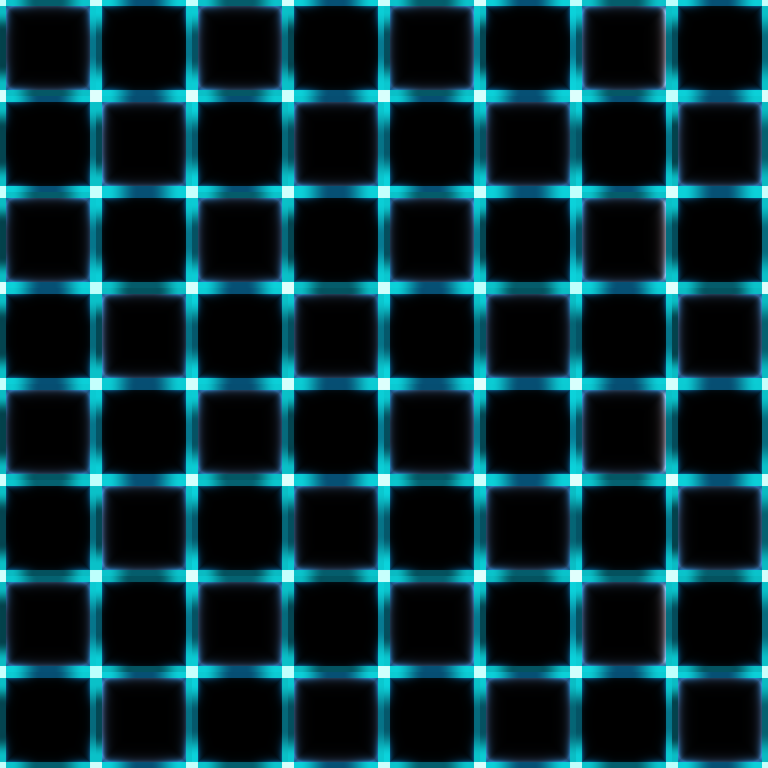
Write a Shadertoy shader that draws this pattern.

```glsl
// A glowing lattice: two-tone bars that brighten toward square white nodes.
// Alternate cells carry a rounded inner haze; the others a blue corner glow.
// All variation is hashed from wrapped line numbers, so the canvas tiles.

#define REPEATS 8.0
#define HALF_BAR 0.0625
#define CELL_ROUND 0.11
#define HAZE_FALLOFF 0.042
#define HOT_LINE 7.0
#define CYAN vec3(0.04, 0.77, 0.80)
#define TEAL vec3(0.02, 0.39, 0.45)
#define BLUE vec3(0.03, 0.33, 0.52)
#define NODE vec3(0.82, 1.00, 0.99)
#define HAZE vec3(0.20, 0.25, 0.36)
#define HOT_HAZE vec3(0.56, 0.48, 0.52)

float hash(vec2 p) {
    return fract(sin(dot(p, vec2(127.1, 311.7))) * 43758.5453);
}

// One lengthwise half of a bar: cyan at its ends, dimmer in the middle.
vec3 barHalf(float nodeDist, float line, float segment, float axis, float side) {
    vec2 seed = vec2(mod(line, REPEATS) + 11.0 * axis, mod(segment, 2.0) + 2.0 * side);
    float h = hash(seed);
    float lit = axis < 0.5 ? 1.0 - side : 0.5;
    vec3 middle = TEAL * mix(0.75, 1.1, h) * mix(0.85, 1.3, lit);
    float blueTint = axis * step(0.5, h) + 0.25 * (1.0 - axis) * h;
    middle = mix(middle, BLUE * 0.85, 0.8 * blueTint);
    float reach = mix(0.32, 0.42, h) + 0.06 * lit;
    return mix(CYAN * mix(0.95, 1.08, h), middle, smoothstep(0.12, reach, nodeDist));
}

vec3 bar(float across, float nodeDist, float line, float segment, float axis, float px) {
    vec3 low = barHalf(nodeDist, line, segment, axis, 0.0);
    vec3 high = barHalf(nodeDist, line, segment, axis, 1.0);
    return mix(low, high, smoothstep(-px, px, across));
}

// Light inside a cell, drawn beneath the bars.
vec3 cellLight(vec2 g, vec2 cell, vec2 d, vec2 line) {
    vec2 a = abs(d);
    float edgeDist = max(min(a.x, a.y) - HALF_BAR, 0.0);
    float nodeDist = max(a.x, a.y);

    // Blue spill beside the bars, strongest near the nodes
    float spill = exp(-edgeDist / 0.032) * mix(1.0, 0.16, smoothstep(0.10, 0.42, nodeDist));
    vec3 col = BLUE * 0.95 * spill;

    // Rounded haze in every second cell
    if (mod(cell.x + cell.y, 2.0) > 0.5) {
        vec2 q = abs(fract(g) - 0.5) - (0.5 - HALF_BAR - CELL_ROUND);
        float box = length(max(q, 0.0)) + min(max(q.x, q.y), 0.0) - CELL_ROUND;
        float haze = exp(min(box, 0.0) / HAZE_FALLOFF);
        float side = step(0.0, d.x);
        float onSide = smoothstep(-0.08, 0.08, a.y - a.x);
        float wrapped = mod(line.x, REPEATS);
        float strength = mix(0.75, mix(0.55, 1.2, hash(vec2(wrapped, side + 5.0))), onSide);
        float hot = (1.0 - step(0.5, abs(wrapped - HOT_LINE))) * (1.0 - side) * onSide;
        col += mix(HAZE * strength, HOT_HAZE, hot) * haze;
        // Corners outside the rounding fill with bar light
        col = mix(col, BLUE, 0.7 * smoothstep(0.0, 0.05, box));
    }
    return col;
}

void mainImage(out vec4 fragColor, in vec2 fragCoord) {
    vec2 g = fragCoord / iResolution.xy * REPEATS;
    float px = 0.6 * REPEATS / min(iResolution.x, iResolution.y);
    vec2 cell = floor(g);
    vec2 line = floor(g + 0.5);
    vec2 d = g - line;
    vec2 a = abs(d);

    vec3 col = cellLight(g, cell, d, line);

    // Bars, then the nodes where they cross
    vec2 cover = 1.0 - smoothstep(HALF_BAR - px, HALF_BAR + px, a);
    vec3 upright = bar(d.x, a.y, line.x, cell.y, 0.0, px);
    vec3 level = bar(d.y, a.x, line.y, cell.x, 1.0, px);
    col = mix(col, upright, cover.x);
    col = mix(col, level, cover.y * (1.0 - cover.x));

    float tint = hash(mod(line, REPEATS) + 3.0);
    vec3 node = NODE * vec3(mix(0.90, 1.08, tint), 1.0, 1.0);
    col = mix(col, node, cover.x * cover.y);

    fragColor = vec4(clamp(col, 0.0, 1.0), 1.0);
}
```
